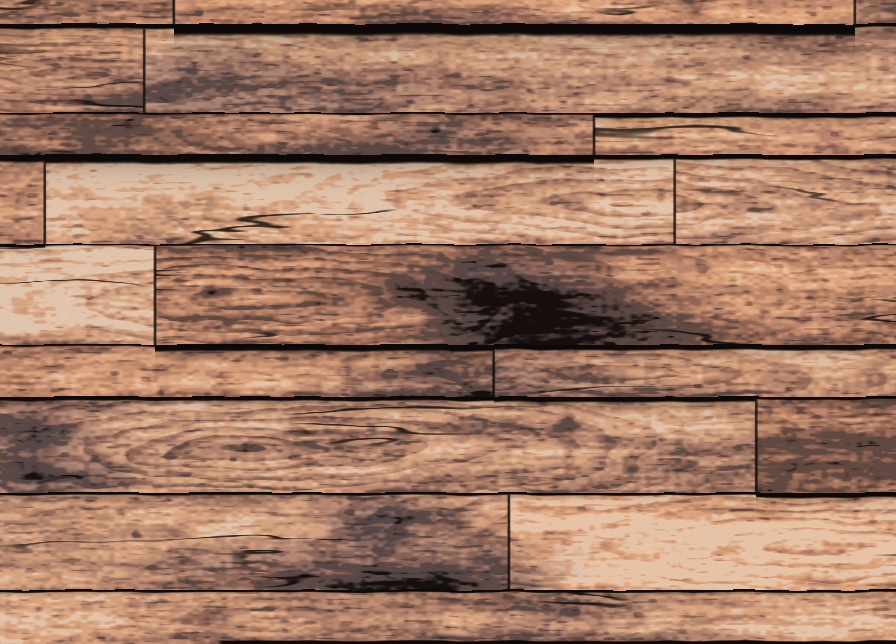
This texture is drawn by a WebGL 2 fragment shader. Its source:

```glsl
#version 300 es
precision highp float;
// Wall of reclaimed wood planks: nine courses of uneven height, split by butt joints.
// Each plank has its own tone, relief, growth rings, fibres, stains, knots and cracks;
// a plank standing proud of the one below it casts a hard shadow on it.
uniform vec2 u_resolution;
out vec4 fragColor;

const int ROWS = 9;
// Course boundaries, measured downwards from the top as a share of the height
const float EDGES[10] = float[](0.0, 0.037, 0.175, 0.240, 0.379, 0.535, 0.616, 0.765, 0.916, 0.995);
// Joint positions across each course (2.0 = no joint)
const vec2 JOINTS[ROWS] = vec2[](
  vec2(0.194, 0.954), vec2(0.161, 2.0), vec2(0.663, 2.0),
  vec2(0.050, 0.753), vec2(0.173, 2.0), vec2(0.551, 2.0),
  vec2(0.844, 2.0), vec2(0.568, 2.0), vec2(2.0, 2.0));
// Lightness of the left, middle and right plank
const vec3 TONES[ROWS] = vec3[](
  vec3(0.50, 0.58, 0.50), vec3(0.54, 0.58, 0.5), vec3(0.44, 0.68, 0.5),
  vec3(0.60, 0.83, 0.64), vec3(0.74, 0.50, 0.5), vec3(0.54, 0.64, 0.5),
  vec3(0.60, 0.34, 0.50), vec3(0.58, 0.86, 0.5), vec3(0.62, 0.62, 0.5));
// Relief of the left, middle and right plank
const vec3 RELIEF[ROWS] = vec3[](
  vec3(0.60, 1.00, 0.50), vec3(0.40, 0.40, 0.4), vec3(0.45, 0.20, 0.2),
  vec3(0.10, 0.00, 0.00), vec3(0.00, 0.35, 0.3), vec3(0.05, 0.12, 0.1),
  vec3(-0.1, 0.05, 0.05), vec3(-0.15, -0.15, 0.0), vec3(-0.2, -0.2, 0.0));
// Ring centre x, ring strength, stain centre x, stain strength
const vec4 FIGURE[ROWS] = vec4[](
  vec4(0.50, 0.3, 0.55, 0.4), vec4(0.09, 0.6, 0.25, 0.5), vec4(0.30, 0.4, 0.42, 0.6),
  vec4(0.70, 1.0, 0.90, 0.1), vec4(0.28, 0.9, 0.58, 1.0), vec4(0.73, 0.8, 0.50, 0.6),
  vec4(0.28, 1.0, 0.04, 0.9), vec4(0.90, 0.9, 0.42, 0.9), vec4(0.30, 0.5, 0.62, 0.3));

float hash(vec2 p) {
  vec3 q = fract(p.xyx * 0.1031);
  q += dot(q, q.yzx + 33.33);
  return fract((q.x + q.y) * q.z);
}

float noise(vec2 p) {
  vec2 i = floor(p), f = fract(p);
  f = f * f * (3.0 - 2.0 * f);
  return mix(mix(hash(i), hash(i + vec2(1, 0)), f.x),
             mix(hash(i + vec2(0, 1)), hash(i + vec2(1, 1)), f.x), f.y);
}

float fbm(vec2 p) {
  float sum = 0.0, gain = 0.5;
  for (int i = 0; i < 4; i++) {
    sum += gain * noise(p);
    p = p * 2.03 + 17.3;
    gain *= 0.5;
  }
  return sum / 0.9375;
}

// Wood colour from charred (0) to bleached (1)
vec3 woodRamp(float t) {
  vec3 c = mix(vec3(0.09, 0.06, 0.05), vec3(0.37, 0.29, 0.27), smoothstep(0.0, 0.14, t));
  c = mix(c, vec3(0.56, 0.40, 0.34), smoothstep(0.18, 0.33, t));
  c = mix(c, vec3(0.71, 0.53, 0.44), smoothstep(0.33, 0.50, t));
  c = mix(c, vec3(0.84, 0.64, 0.50), smoothstep(0.50, 0.68, t));
  return mix(c, vec3(0.88, 0.77, 0.68), smoothstep(0.68, 0.86, t));
}

// Long, nested growth rings around a centre; dark late wood at the rim of each
float growthRings(vec2 d, vec2 seed) {
  float warp = fbm(d * vec2(4.0, 13.0) + seed) - 0.5;
  float s = fract((length(d * vec2(0.3, 2.0)) + 0.1 * warp) * 30.0);
  return smoothstep(0.3, 0.88, s) * (1.0 - smoothstep(0.88, 1.0, s));
}

// Fibres, pores and saw roughness, centred on zero
float fibres(vec2 p, vec2 seed) {
  float broad = fbm(p * vec2(3.5, 30.0) + seed) - 0.5;
  float fine = noise(p * vec2(16.0, 190.0) + seed) - 0.5;
  float rough = noise(p * vec2(110.0, 210.0) + seed) - 0.5;
  float pores = smoothstep(0.72, 0.92, noise(p * vec2(42.0, 230.0) - seed));
  return 0.72 * broad + 0.27 * fine + 0.25 * rough - 0.22 * pores;
}

// Thin splits that follow the grain in a few places
float cracks(vec2 p, vec2 seed) {
  float ridge = abs(fbm(p * vec2(1.8, 20.0) + seed) - 0.5);
  float place = smoothstep(0.66, 0.84, noise(p * vec2(4.0, 12.0) - seed));
  return place * (1.0 - smoothstep(0.004, 0.022, ridge));
}

int plankAt(int row, float x) {
  return int(step(JOINTS[row].x, x) + step(JOINTS[row].y, x));
}

void main() {
  float px = 1.0 / u_resolution.y, aspect = u_resolution.x * px;
  vec2 uv = gl_FragCoord.xy / u_resolution;
  vec2 p = vec2(uv.x * aspect, 1.0 - uv.y);
  p.y += 0.0025 * (noise(vec2(p.x * 25.0, 4.0)) - 0.5);

  // Find the course and plank
  int row = 0;
  for (int i = 1; i < ROWS; i++) row += int(step(EDGES[i], p.y));
  int plank = plankAt(row, uv.x);
  vec2 seed = vec2(float(row) * 13.7 + 5.0, float(plank) * 29.3 + 8.0);
  float top = EDGES[row], rowHeight = EDGES[row + 1] - top;
  float v = (p.y - top) / rowHeight;
  vec4 figure = FIGURE[row];

  // Rings, stain and an occasional knot
  vec2 ringOffset = p - vec2(figure.x * aspect, top + rowHeight * 0.55);
  float rings = growthRings(ringOffset, seed) * figure.y * exp(-1.1 * abs(ringOffset.x));
  float spread = abs(uv.x - figure.z) * 4.5 + abs(v - 0.85) * 0.9;
  float stain = figure.w * smoothstep(0.3, 1.05, fbm(p * vec2(5.0, 15.0) + seed) + 0.4 - 0.5 * spread);
  vec2 knotAt = vec2(hash(seed) * aspect, top + rowHeight * (0.25 + 0.5 * hash(seed + 3.0)));
  float knotR = length((p - knotAt) * vec2(1.0, 1.5)) / 0.018 + 0.7 * (noise(p * 60.0) - 0.5);
  float knot = exp(-knotR * knotR) * step(0.4, hash(seed + 7.0));

  // Combine the tone of the wood, easing off towards the darkest values
  float tone = TONES[row][plank] + fibres(p, seed) - 0.3 * rings - 0.55 * stain - 0.4 * knot;
  tone -= 0.25 * smoothstep(0.8, 1.0, v) * noise(vec2(p.x * 9.0, seed.x));
  tone = max(tone, 0.2 + 0.45 * (tone - 0.2));
  vec3 color = woodRamp(tone);
  color *= mix(vec3(1.03, 0.99, 0.95), vec3(1.0), hash(seed + 11.0));
  color *= mix(vec3(1.0), vec3(0.88, 0.95, 1.06), stain);
  color *= 1.0 - 0.75 * cracks(p, seed);

  // Cast shadow, joints and the gap under the last course
  int above = max(row - 1, 0);
  float drop = max(0.0, RELIEF[above][plankAt(above, uv.x)] - RELIEF[row][plank]);
  float depth = 0.002 + 0.026 * drop, below = p.y - top;
  float shadow = 1.0 - smoothstep(depth * 0.75, depth * 1.2 + px, below);
  shadow = max(shadow, 0.45 * exp(-below / (depth * 1.3))) * step(1.0, float(row));
  vec2 jointDist = abs(uv.x - JOINTS[row]) * aspect;
  float joint = 1.0 - smoothstep(0.0008, 0.0018 + px, min(jointDist.x, jointDist.y));
  float gap = smoothstep(EDGES[ROWS] - px, EDGES[ROWS] + px, p.y) * smoothstep(0.24, 0.25, uv.x);
  color = mix(color, vec3(0.05, 0.035, 0.03), max(max(shadow, 0.8 * joint), gap));
  fragColor = vec4(color, 1.0);
}
```
